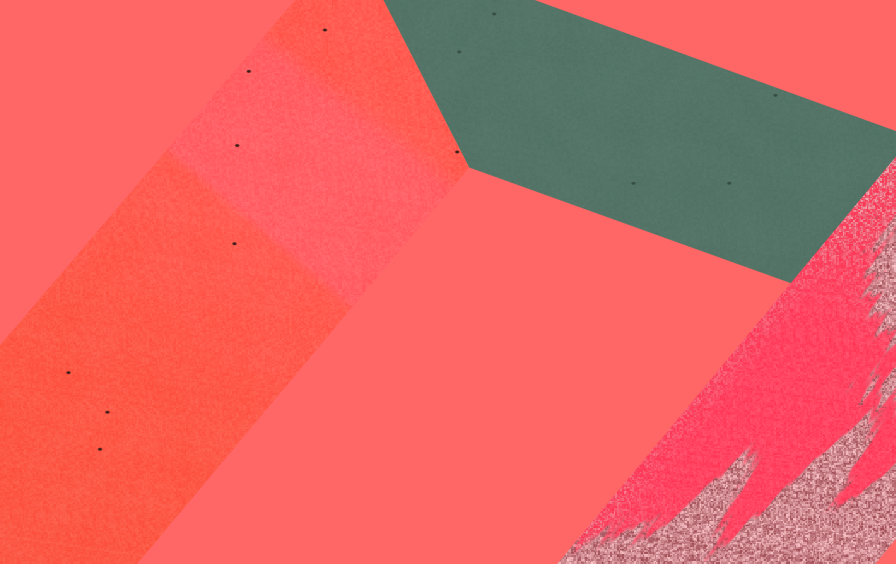
Write a WebGL 1 fragment shader that draws this background.

```glsl
precision highp float;
uniform vec2 u_resolution;

float hash(vec2 c) {
  return fract(sin(dot(c, vec2(41.3, 289.1))) * 4375.85);
}

// Signed distance to the line a-b, positive on its right-hand side
float rightOf(vec2 p, vec2 a, vec2 b) {
  vec2 d = normalize(b - a);
  return dot(p - a, vec2(d.y, -d.x));
}

float cover(float dist) {
  float px = 0.75 / u_resolution.y;
  return smoothstep(-px, px, dist);
}

// Fine paper grain, centred on zero
float grain(vec2 p) {
  return 0.6 * hash(floor(p * 330.0)) + 0.4 * hash(floor(p * 170.0) + 7.0) - 0.5;
}

float mottle(vec2 p) {
  return sin(p.x * 23.0 + 2.0 * sin(p.y * 17.0)) * sin(p.y * 29.0 + 2.0 * sin(p.x * 19.0));
}

// Sparse dark flecks, at most one in each cell
float flecks(vec2 p) {
  vec2 cell = floor(p * 13.0);
  vec2 center = 0.2 + 0.6 * vec2(hash(cell + 3.1), hash(cell + 8.7));
  float dist = length((fract(p * 13.0) - center) * vec2(0.7, 1.0)) / 13.0;
  return step(0.88, hash(cell)) * cover(0.0025 - dist);
}

vec3 orangePaper(vec2 p) {
  float lower = rightOf(p, vec2(0.301, 0.730), vec2(0.622, 0.456));
  float upper = rightOf(p, vec2(0.799, 0.678), vec2(0.477, 0.927));
  vec3 color = mix(vec3(1.0, 0.36, 0.32), vec3(0.99, 0.345, 0.27), smoothstep(-0.1, 0.55, lower));
  float patchMask = smoothstep(0.012, -0.012, lower) * smoothstep(0.025, -0.025, upper);
  color = mix(color, vec3(1.0, 0.375, 0.395), patchMask);
  color += vec3(0.0, 0.09, 0.08) * grain(p) + vec3(0.0, 0.008, 0.012) * mottle(p);
  return mix(color, vec3(0.25, 0.12, 0.1), flecks(p));
}

vec3 greenPaper(vec2 p) {
  vec3 color = vec3(0.325, 0.455, 0.4) + 0.025 * grain(p) + 0.005 * mottle(p);
  return mix(color, vec3(0.16, 0.24, 0.21), 0.7 * flecks(p + 0.37));
}

// Hot pink paint running in ragged fingers over silvery grit
vec3 paintedPaper(vec2 p) {
  vec2 q = p - vec2(0.988, 0.0);
  float along = dot(q, vec2(0.639, 0.769));
  float across = dot(q, vec2(0.769, -0.639));
  float ragged = 0.018 * sin(across * 190.0 + 3.0 * sin(along * 21.0)) + 0.01 * sin(across * 410.0 + along * 30.0);
  float fingers = 0.13 * smoothstep(0.06, 0.14, across) * sin((across - 0.105) * 50.3);
  float speck = grain(p);
  float rim = 1.5 * across + 0.045 + fingers + ragged;
  float grit = smoothstep(0.02, -0.02, along - rim + 0.03 * speck);

  // Bare pockets along the right side
  float pocket = length((p - vec2(1.615, 0.50)) * vec2(1.6, 1.0)) - 0.115 + ragged;
  float sliver = length((p - vec2(1.6, 0.31)) * vec2(0.7, 1.3)) - 0.035 + ragged;
  grit = max(grit, smoothstep(0.015, -0.015, min(pocket, sliver) + 0.03 * speck));

  // Thin paint at the two ends and beside the left edge
  float worn = 0.55 * smoothstep(0.62, 0.86, along) + 0.35 * smoothstep(0.3, 0.0, along);
  worn += 0.25 * smoothstep(0.05, 0.0, across);
  worn *= smoothstep(-0.35, 0.3, speck + 0.1 * mottle(p));

  vec3 pink = vec3(1.0, 0.265, 0.38) + vec3(0.0, 0.13, 0.11) * speck;
  vec3 silver = vec3(0.80, 0.53, 0.555) + vec3(0.38, 0.5, 0.48) * speck;
  return mix(pink, silver, max(grit, clamp(worn, 0.0, 1.0)));
}

void main() {
  vec2 p = gl_FragCoord.xy / u_resolution.y;
  vec2 corner = vec2(0.832, 0.703);
  vec2 crest = vec2(0.680, 1.0);
  vec3 color = vec3(1.0, 0.4, 0.4);

  // Left band
  float band = rightOf(p, vec2(0.0, 0.388), vec2(0.523, 1.0));
  band = min(band, rightOf(p, corner, vec2(0.243, 0.0)));
  band = min(band, rightOf(p, crest, corner));
  color = mix(color, orangePaper(p), cover(band));

  // Green beam
  float beam = rightOf(p, corner, crest);
  beam = min(beam, rightOf(p, vec2(1.402, 0.498), corner));
  beam = min(beam, rightOf(p, vec2(0.948, 1.0), vec2(1.593, 0.766)));
  color = mix(color, greenPaper(p), cover(beam));

  // Right band, cutting off the end of the beam
  float strip = rightOf(p, vec2(0.988, 0.0), vec2(1.402, 0.498));
  strip = min(strip, rightOf(p, vec2(1.593, 0.05), vec2(1.552, 0.0)));
  color = mix(color, paintedPaper(p), cover(strip));

  gl_FragColor = vec4(clamp(color, 0.0, 1.0), 1.0);
}
```
